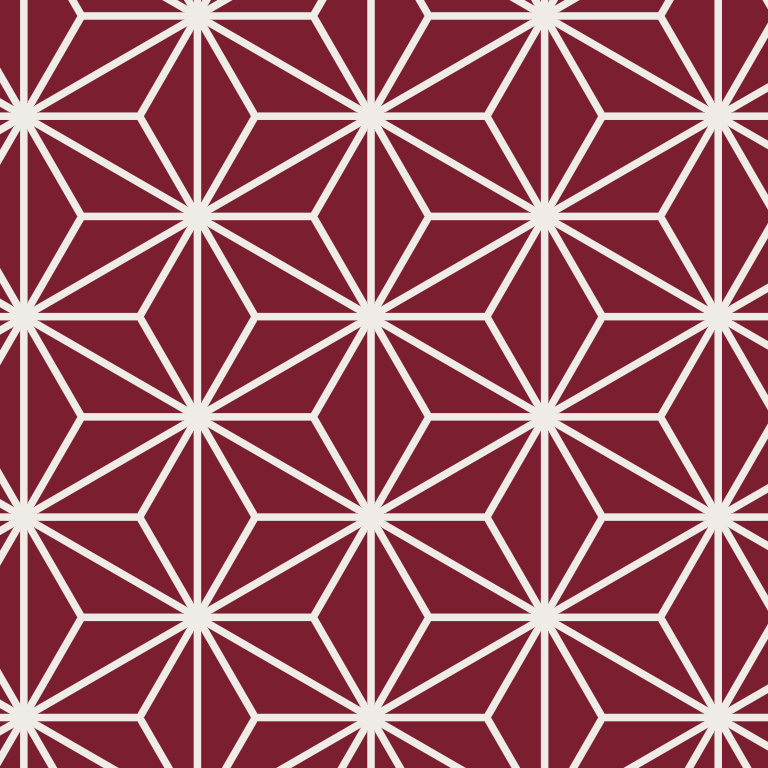
Write a WebGL 2 fragment shader that draws this pattern.

```glsl
#version 300 es
precision highp float;
// Interlocking six-pointed hemp-leaf stars in off-white lines on a burgundy ground.

#define STAR_SPACING 0.261
#define LINE_WIDTH 0.0098
#define STAR_ORIGIN vec2(0.4831, 0.5877)
#define GROUND_COLOR vec3(0.482, 0.122, 0.188)
#define LINE_COLOR vec3(0.937, 0.925, 0.906)

uniform vec2 u_resolution;
out vec4 fragColor;

const float SECTOR = radians(30.0);

// Offset from the nearest star centre on a triangular lattice with unit spacing.
vec2 nearestStar(vec2 p) {
    vec2 cell = vec2(sqrt(3.0), 1.0);
    vec2 a = mod(p + 0.5 * cell, cell) - 0.5 * cell;
    vec2 b = mod(p, cell) - 0.5 * cell;
    return dot(a, a) < dot(b, b) ? a : b;
}

// Distance to the closest of twelve rays; rays of neighbouring cells join at the hexagon borders.
float rayDistance(vec2 p) {
    float radius = length(p);
    if (radius < 1e-5) return 0.0;
    float angle = mod(atan(p.y, p.x) + 0.5 * SECTOR, SECTOR) - 0.5 * SECTOR;
    return radius * abs(sin(angle));
}

void main() {
    float pixel = 1.0 / u_resolution.y;
    vec2 uv = gl_FragCoord.xy * pixel;

    // Star lattice
    vec2 star = nearestStar((uv - STAR_ORIGIN) / STAR_SPACING);
    float edge = rayDistance(star) * STAR_SPACING - 0.5 * LINE_WIDTH;

    // Antialiased lines over the ground
    float coverage = clamp(0.5 - edge / pixel, 0.0, 1.0);
    fragColor = vec4(mix(GROUND_COLOR, LINE_COLOR, coverage), 1.0);
}
```
